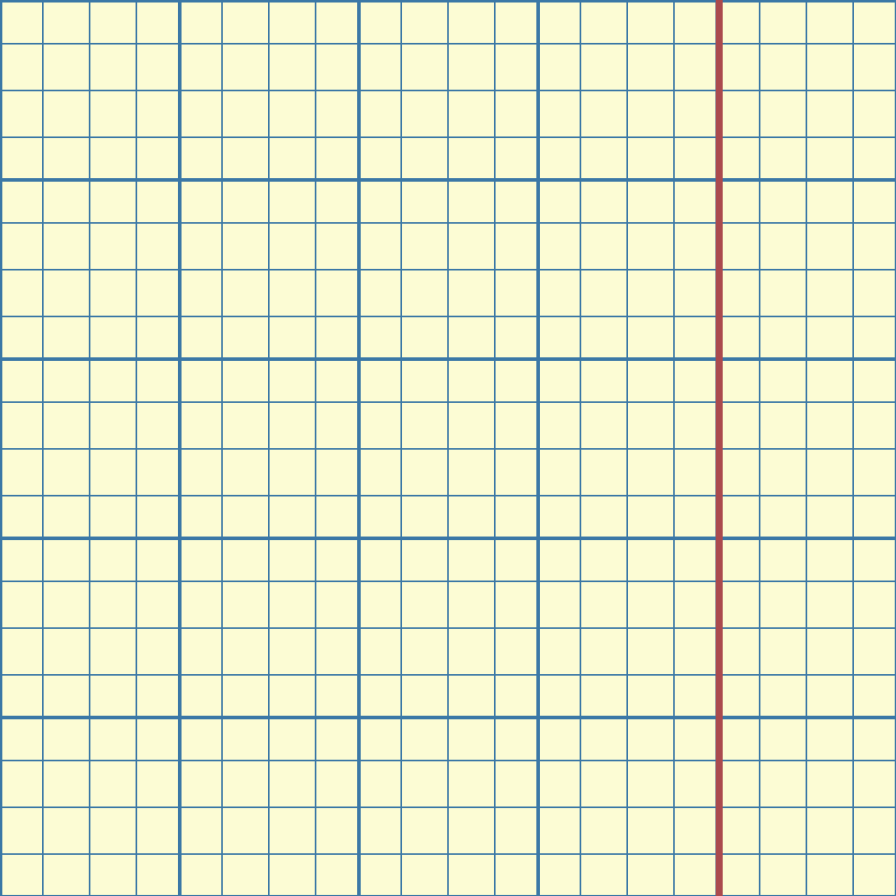
A WebGL 1 fragment shader for this pattern:

```glsl
precision highp float;
// Squared notebook paper: a five by five grid of bold blue rules, each cell
// split by three fine rules, with one red margin rule drawn on top.
// Every rule is a distance to a repeated line, smoothed by pixel coverage.

uniform vec2 u_resolution;

#define CELLS 5.0
#define BOLD_WIDTH 0.004
#define BOLD_SHIFT vec2(0.0006, -0.0008)
#define FINE_WIDTH 0.0018
#define FINE_SPACING 0.261
#define FINE_SHIFT vec2(0.0, -0.001)
#define MARGIN_X 0.8027
#define MARGIN_WIDTH 0.0078
#define PAPER vec3(0.988, 0.988, 0.831)
#define BLUE_INK vec3(0.23, 0.47, 0.65)
#define RED_INK vec3(0.67, 0.29, 0.305)

// Share of a pixel covered by a rule whose centre lies dist away.
vec2 coverage(vec2 dist, float width, vec2 pixel) {
  vec2 high = min(dist + 0.5 * pixel, vec2(0.5 * width));
  vec2 low = max(dist - 0.5 * pixel, vec2(-0.5 * width));
  return clamp((high - low) / pixel, 0.0, 1.0);
}

// Signed distance to the nearest cell border on each axis.
vec2 boldDistance(vec2 p) {
  return (fract(p * CELLS + 0.5) - 0.5) / CELLS;
}

// Signed distance to the nearest of three rules centred in each cell.
vec2 fineDistance(vec2 p) {
  vec2 fromCentre = fract(p * CELLS) - 0.5;
  vec2 index = clamp(floor(fromCentre / FINE_SPACING + 0.5), -1.0, 1.0);
  return (fromCentre - index * FINE_SPACING) / CELLS;
}

void main() {
  vec2 pixel = 1.0 / u_resolution;
  vec2 p = gl_FragCoord.xy * pixel;

  // Blue grid, both directions
  vec2 bold = coverage(boldDistance(p - BOLD_SHIFT), BOLD_WIDTH, pixel);
  vec2 fine = coverage(fineDistance(p - FINE_SHIFT), FINE_WIDTH, pixel);
  vec2 bare = (1.0 - bold) * (1.0 - fine);
  vec3 color = mix(BLUE_INK, PAPER, bare.x * bare.y);

  // Red margin
  float margin = coverage(vec2(p.x - MARGIN_X), MARGIN_WIDTH, pixel.xx).x;
  color = mix(color, RED_INK, margin);

  gl_FragColor = vec4(color, 1.0);
}
```
